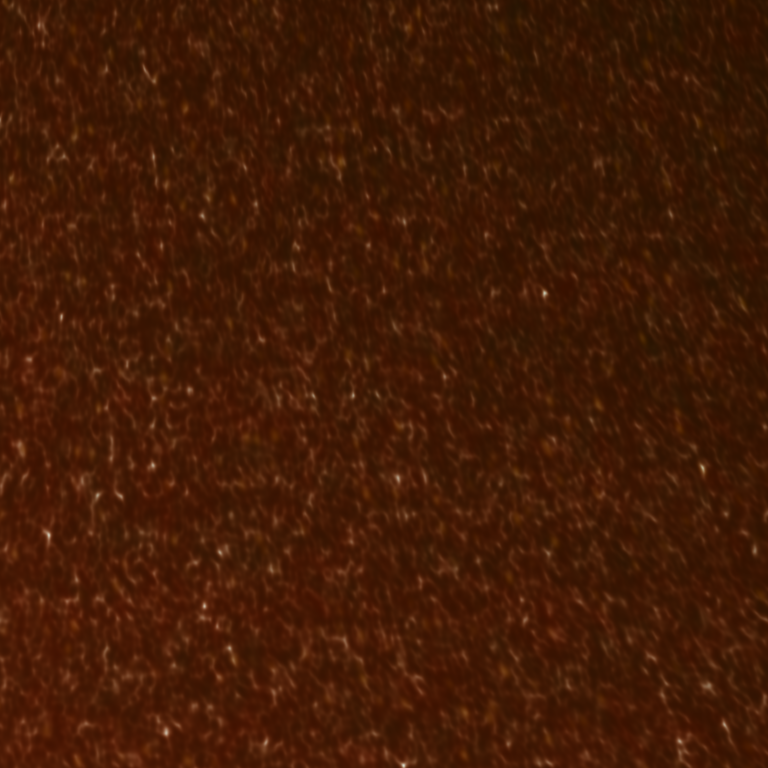
Reproduce this texture procedurally as a WebGL 1 fragment shader.

```glsl
precision highp float;

uniform vec2 u_resolution;

// Colour as a quadratic in the grain's lightness
const vec3 SHADOW_COLOR = vec3(0.198, 0.069, 0.003);
const vec3 LIGHT_SLOPE = vec3(1.0, 0.45, 0.15);
const vec3 LIGHT_CURVE = vec3(0.0, 1.4, 1.9);
const vec3 GLOW_TINT = vec3(0.095, 0.012, 0.006);
const vec3 RUST_TINT = vec3(0.034, -0.010, -0.005);
const vec3 OCHRE_TINT = vec3(0.02, 0.01, -0.05);

// Grain cells per canvas side, and weight of each layer
const vec2 BROAD_CELLS = vec2(9.0, 7.0);
const vec2 COARSE_CELLS = vec2(32.0, 22.0);
const vec2 GRAIN_CELLS = vec2(68.0, 44.0);
const vec2 FINE_CELLS = vec2(125.0, 80.0);
const vec4 LAYER_WEIGHTS = vec4(0.9, 2.4, 3.2, 3.6);

const float MEDIAN_LIGHT = 0.048;
const float GRAIN_CONTRAST = 0.62;
const float GLOW_GAIN = 0.7;

const vec2 FLECK_CELLS = vec2(60.0, 38.0);
const vec2 FLECK_RADIUS = vec2(0.30, 0.31);
const float FLECK_LIGHT = 0.14;

const float TILT_LEFT = 0.03;
const float TILT_GROWTH = 0.34;
const float BEND = 0.010;

vec2 hash2(vec2 p) {
  vec3 q = fract(p.xyx * vec3(0.1031, 0.1030, 0.0973));
  q += dot(q, q.yzx + 33.33);
  return fract((q.xx + q.yz) * q.zy);
}

float cornerSlope(vec2 cell, vec2 offset) {
  return dot(hash2(cell) * 2.0 - 1.0, offset);
}

// Gradient noise centred on zero
float noise(vec2 p) {
  vec2 i = floor(p);
  vec2 f = p - i;
  vec2 s = f * f * f * (f * (f * 6.0 - 15.0) + 10.0);
  vec2 e = vec2(1.0, 0.0);
  float low = mix(cornerSlope(i, f), cornerSlope(i + e, f - e), s.x);
  float high = mix(cornerSlope(i + e.yx, f - e.yx),
                   cornerSlope(i + e.xx, f - e.xx), s.x);
  return mix(low, high, s.y);
}

// Shear that leans further to the right, with a gentle wander
vec2 grainSpace(vec2 uv) {
  float tilt = TILT_LEFT + TILT_GROWTH * uv.x;
  float wander = BEND * noise(uv * 9.0 + 70.0);
  return vec2(uv.x + tilt * (uv.y - 0.5) + wander, uv.y) + 2.0;
}

// Soft ellipses: x is strength, y is strength of the ochre ones
vec2 flecks(vec2 p) {
  vec2 home = floor(p);
  vec2 sum = vec2(0.0);
  for (int y = -1; y <= 1; y++) {
    for (int x = -1; x <= 1; x++) {
      vec2 cell = home + vec2(float(x), float(y));
      vec2 center = cell + hash2(cell + 11.0);
      vec2 traits = hash2(cell + 57.0);
      vec2 d = (p - center) / (FLECK_RADIUS * mix(0.75, 1.3, traits.y));
      float spot = pow(traits.x, 5.0) * exp(-dot(d, d) * 1.5);
      sum += spot * vec2(1.0, smoothstep(0.35, 0.75, traits.y));
    }
  }
  return sum;
}

void main() {
  vec2 uv = gl_FragCoord.xy / u_resolution;
  vec2 p = grainSpace(uv);

  // Layered grain, skewed so that bright specks are rare
  vec4 layers = vec4(noise(p * BROAD_CELLS + 5.0),
                     noise(p * COARSE_CELLS),
                     noise(p * GRAIN_CELLS + 19.0),
                     noise(p * FINE_CELLS + 43.0));
  float grain = dot(layers, LAYER_WEIGHTS);
  vec2 fleck = flecks(p * FLECK_CELLS);
  float light = MEDIAN_LIGHT * exp(GRAIN_CONTRAST * grain) + FLECK_LIGHT * fleck.x;

  // Warm glow toward the lower left, rusty patches, ochre flecks
  float glow = dot(1.0 - uv, vec2(0.45, 0.55)) - 0.5;
  float rust = noise(p * vec2(48.0, 28.0) + 90.0) + 0.8 * noise(p * 12.0 + 31.0);
  light *= 1.0 + GLOW_GAIN * glow;

  vec3 color = SHADOW_COLOR + LIGHT_SLOPE * light + LIGHT_CURVE * light * light;
  color += GLOW_TINT * glow + RUST_TINT * rust + OCHRE_TINT * fleck.y;
  gl_FragColor = vec4(clamp(color, 0.0, 1.0), 1.0);
}
```
